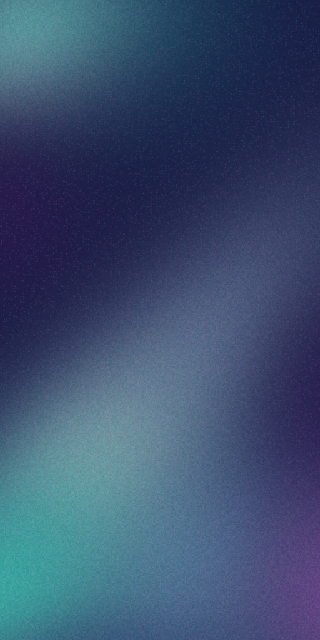
This background is drawn by a Shadertoy shader. Its source:

```glsl
// Soft diagonal aurora of teal, slate and violet glows on navy, with fine coloured grain.

const vec3 NAVY        = vec3(0.098, 0.103, 0.262);
const vec3 DEEP_TEAL   = vec3(0.090, 0.210, 0.335);
const vec3 SEA_MIST    = vec3(0.350, 0.600, 0.620);
const vec3 GREY_MIST   = vec3(0.460, 0.560, 0.620);
const vec3 SLATE       = vec3(0.330, 0.390, 0.520);
const vec3 STEEL_BLUE  = vec3(0.310, 0.420, 0.560);
const vec3 PALE_MIST   = vec3(0.490, 0.600, 0.640);
const vec3 TEAL        = vec3(0.230, 0.640, 0.620);
const vec3 ORCHID      = vec3(0.420, 0.280, 0.540);
const vec3 PLUM        = vec3(0.160, 0.105, 0.300);
const vec3 DUSK_BLUE   = vec3(0.220, 0.320, 0.480);
const vec3 PINK_SPECK  = vec3(0.560, 0.320, 0.560);
const vec3 CYAN_SPECK  = vec3(0.260, 0.580, 0.640);

// Elliptical Gaussian falloff, its long axis turned by an angle in degrees.
float glow(vec2 p, vec2 centre, vec2 radii, float degrees_) {
    float a = radians(degrees_);
    vec2 d = p - centre;
    vec2 q = vec2(dot(d, vec2(cos(a), sin(a))), dot(d, vec2(-sin(a), cos(a))));
    q /= radii;
    return exp(-dot(q, q));
}

vec3 hash3(vec2 cell) {
    vec3 h = fract(cell.xyx * vec3(0.1031, 0.1030, 0.0973));
    h += dot(h, h.yxz + 33.33);
    return fract((h.xxy + h.yzz) * h.zyx);
}

// Cellular dots: one jittered speck per cell, kept only in some cells.
float specks(vec2 p, float cells, float density, float pixel) {
    vec2 g = p * cells;
    vec3 h = hash3(floor(g) + cells);
    float d = length(fract(g) - mix(vec2(0.3), vec2(0.7), h.xy));
    float soft = max(pixel * cells * 0.5, 0.05);
    return step(1.0 - density, h.z) * (1.0 - smoothstep(0.25 - soft, 0.25 + soft, d));
}

// Glows are layered back to front; x spans 0..1 and y spans 0..2.
vec3 aurora(vec2 p) {
    vec3 c = NAVY;

    // Upper sky
    c = mix(c, DEEP_TEAL, 0.9 * glow(p, vec2(0.45, 1.95), vec2(0.42, 0.38), 0.0));
    vec3 mist = mix(GREY_MIST, SEA_MIST, smoothstep(1.60, 1.95, p.y));
    c = mix(c, mist, 0.95 * glow(p, vec2(0.06, 1.90), vec2(0.40, 0.27), 25.0));
    c = mix(c, PLUM, 0.8 * glow(p, vec2(0.00, 1.33), vec2(0.25, 0.25), 0.0));

    // Diagonal band and the blue field beneath it
    c = mix(c, SLATE, glow(p, vec2(0.55, 0.85), vec2(0.75, 0.26), 48.0));
    c = mix(c, STEEL_BLUE, glow(p, vec2(0.55, 0.25), vec2(0.48, 0.48), 0.0));

    // Violet shade along the right side
    c = mix(c, PLUM, 0.65 * glow(p, vec2(1.03, 0.72), vec2(0.22, 0.35), 0.0));
    c = mix(c, ORCHID, 0.85 * glow(p, vec2(1.05, 0.12), vec2(0.25, 0.35), 0.0));

    // Bright lower left
    c = mix(c, PALE_MIST, 0.95 * glow(p, vec2(0.27, 0.53), vec2(0.38, 0.24), 45.0));
    c = mix(c, TEAL, glow(p, vec2(0.00, 0.18), vec2(0.42, 0.30), 40.0));
    c = mix(c, DUSK_BLUE, 0.55 * glow(p, vec2(0.42, -0.03), vec2(0.35, 0.10), 0.0));
    return c;
}

void mainImage(out vec4 fragColor, in vec2 fragCoord) {
    vec2 p = fragCoord / iResolution.xy * vec2(1.0, 2.0);
    float pixel = 1.0 / iResolution.x;
    vec3 color = aurora(p);

    // Film grain, stronger where the light is
    float light = dot(color, vec3(0.3, 0.5, 0.2));
    vec3 grain = hash3(floor(p * 256.0)) - 0.5;
    color += mix(vec3(grain.x), grain, 0.4) * mix(0.025, 0.07, smoothstep(0.1, 0.4, light));

    // Sparse coloured specks
    color = mix(color, PINK_SPECK, 0.20 * specks(p, 128.0, 0.16, pixel));
    color = mix(color, CYAN_SPECK, 0.16 * specks(p, 117.0, 0.16, pixel));

    fragColor = vec4(clamp(color, 0.0, 1.0), 1.0);
}
```
